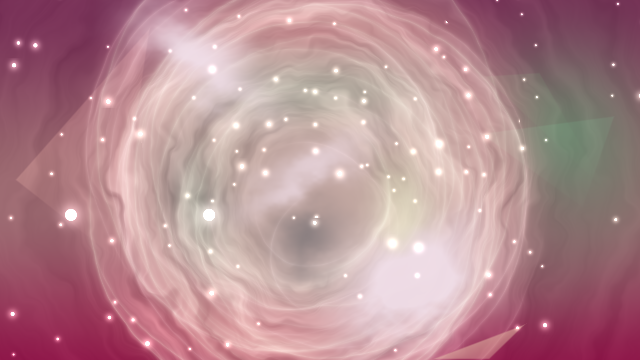
This background is drawn by a Shadertoy shader. Its source:

```glsl
// A luminous pink and cream vortex of wispy arcs over a magenta and green haze.
// Soft colour fields form the base; looped arcs and polar noise make the swirl,
// then feathered clouds, glassy facets and hashed sparkles are laid on top.

const float TAU = 6.2831853;

vec4 hash4(vec2 p) {
    vec4 q = fract(p.xyxy * vec4(0.1031, 0.1030, 0.0973, 0.1099));
    q += dot(q, q.wzxy + 33.33);
    return fract((q.xxyz + q.yzzw) * q.zywx);
}

// Value noise that repeats along x
float noise(vec2 p, float period) {
    vec2 i = floor(p), f = fract(p);
    f = f * f * (3.0 - 2.0 * f);
    float x0 = mod(i.x, period), x1 = mod(i.x + 1.0, period);
    return mix(mix(hash4(vec2(x0, i.y)).x, hash4(vec2(x1, i.y)).x, f.x),
               mix(hash4(vec2(x0, i.y + 1.0)).x, hash4(vec2(x1, i.y + 1.0)).x, f.x), f.y);
}

float fbm(vec2 p, float period) {
    float sum = 0.0, amp = 0.5;
    for (int i = 0; i < 4; i++) {
        sum += amp * noise(p, period);
        p = p * 2.0 + vec2(0.0, 17.0);
        period *= 2.0;
        amp *= 0.5;
    }
    return sum;
}

// Gaussian ellipse, turned by an angle
float glow(vec2 p, vec2 centre, vec2 size, float angle) {
    float c = cos(angle), s = sin(angle);
    vec2 q = mat2(c, -s, s, c) * (p - centre) / size;
    return exp(-dot(q, q));
}

float edge(vec2 p, vec2 a, vec2 b) {
    vec2 e = normalize(b - a);
    return e.x * (p.y - a.y) - e.y * (p.x - a.x);
}

// Clockwise triangle, brightest along its first side and fading inward
float facet(vec2 p, vec2 a, vec2 b, vec2 c) {
    float d = -max(edge(p, a, b), max(edge(p, b, c), edge(p, c, a)));
    return smoothstep(0.0, 0.006, d) * exp(edge(p, a, b) * 8.0);
}

vec3 backdrop(vec2 p) {
    vec3 col = mix(vec3(0.56, 0.07, 0.28), vec3(0.60, 0.40, 0.43), smoothstep(-0.08, 0.42, p.y));
    col = mix(col, vec3(0.46, 0.18, 0.33), smoothstep(0.5, 1.0, p.y));
    col = mix(col, vec3(0.43, 0.51, 0.43), 0.95 * glow(p, vec2(1.57, 0.59), vec2(0.25, 0.28), 0.0));
    col = mix(col, vec3(0.54, 0.40, 0.42), 0.5 * glow(p, vec2(1.48, 0.32), vec2(0.2, 0.2), 0.0));
    float r = length(p - vec2(0.86, 0.5));
    col = mix(col, vec3(0.74, 0.52, 0.54), 0.92 * smoothstep(0.72, 0.44, r));
    col = mix(col, vec3(0.75, 0.66, 0.63), 0.85 * smoothstep(0.50, 0.30, length(p - vec2(0.84, 0.52))));
    col = mix(col, vec3(0.77, 0.37, 0.44), 0.7 * glow(p, vec2(0.66, 0.05), vec2(0.36, 0.13), -0.2));
    col = mix(col, vec3(0.75, 0.45, 0.49), 0.7 * glow(p, vec2(0.88, 0.92), vec2(0.32, 0.07), 0.0));
    col = mix(col, vec3(0.70, 0.71, 0.65), 0.7 * glow(p, vec2(0.86, 0.74), vec2(0.28, 0.08), 0.0));
    return mix(col, vec3(0.45, 0.46, 0.44), 0.7 * glow(p, vec2(0.54, 0.43), vec2(0.08, 0.16), 0.2));
}

// Crescent wisps: a crisp outer rim fading inward
vec3 wisps(vec2 p, float grain) {
    vec3 light = vec3(0.0);
    for (int i = 0; i < 76; i++) {
        vec4 h = hash4(vec2(float(i) + 3.0, 7.0));
        vec4 k = hash4(vec2(float(i) + 11.0, 29.0));
        float radius = mix(0.12, 0.58, sqrt(h.z));
        vec2 q = p - vec2(0.86, mix(0.34, 0.51, radius / 0.58)) - (h.xy - 0.5) * 0.19;
        q.y *= mix(0.9, 1.1, k.x);
        float d = length(q) - radius + (grain - 0.5) * 0.03;
        float span = smoothstep(0.2, 1.0, cos(atan(q.y, q.x) - TAU * h.w));
        float sheet = d < 0.0 ? exp(d / mix(0.015, 0.06, k.y)) : exp(-d / 0.005);
        float rim = exp(-abs(d) / 0.004);
        vec3 tint = mix(vec3(1.0, 0.68, 0.68), vec3(0.97, 0.96, 0.77), step(0.42, k.z));
        light += tint * span * (0.14 * sheet + 0.2 * rim * k.w);
    }
    return light;
}

vec3 sparkles(vec2 p, float cell, float seed) {
    vec2 id = floor(p / cell);
    vec4 h = hash4(id + seed);
    float d = length(p - (id + 0.25 + 0.5 * h.xy) * cell);
    float size = mix(0.0018, 0.0055, h.z * h.z * h.z);
    float dense = 0.14 + 0.42 * glow(p, vec2(0.86, 0.65), vec2(0.42, 0.32), 0.0);
    float star = smoothstep(size + 0.002, size - 0.002, d) + 0.35 * exp(-d * d / (size * size * 7.0));
    return vec3(1.0, 0.97, 0.9) * star * step(h.w, dense);
}

void mainImage(out vec4 fragColor, in vec2 fragCoord) {
    vec2 p = fragCoord / iResolution.y;
    p.x += 0.5 * (16.0 / 9.0 - iResolution.x / iResolution.y);
    vec3 col = backdrop(p);

    // Glassy facets at the sides
    col += vec3(0.01, 0.05, 0.02) * facet(p, vec2(1.34, 0.79), vec2(1.50, 0.80), vec2(1.70, 0.45));
    col += vec3(0.01, 0.05, 0.03) * facet(p, vec2(1.33, 0.63), vec2(1.71, 0.68), vec2(1.62, 0.42));
    col += vec3(0.10, 0.09, 0.07) * facet(p, vec2(0.04, 0.50), vec2(0.42, 0.93), vec2(0.32, 0.28));

    // Swirl of stretched noise and arcs
    vec2 q = p - vec2(0.86, 0.45);
    float r = length(q), turn = atan(q.y, q.x) / TAU + 0.5;
    float grain = fbm(p * 5.0 + 9.0, 512.0);
    float detail = fbm(p * vec2(9.0, 13.0) + 31.0, 512.0);
    float streak = fbm(vec2(turn * 9.0, r * 26.0 + grain * 5.0), 9.0);
    streak = mix(0.47, streak, smoothstep(0.05, 0.25, r));
    float ring = smoothstep(0.1, 0.25, r) * smoothstep(0.75, 0.5, r);
    col += vec3(0.30, 0.28, 0.26) * (streak - 0.46) * (0.3 + ring);
    vec3 light = wisps(p, grain);
    col += (1.0 - exp(-light * 1.15)) * (1.06 - col) * (0.5 + 0.85 * streak);

    // Dim eye, and the pale blade at the lower right
    vec2 w = p + 0.13 * (vec2(grain, detail) - 0.47);
    col = mix(col, vec3(0.49, 0.46, 0.47), 0.8 * glow(w, vec2(0.85, 0.32), vec2(0.10, 0.085), 0.2));
    float blade = facet(p, vec2(1.19, 0.0), vec2(1.468, 0.105), vec2(1.36, 0.0));
    col = mix(col, vec3(0.88, 0.70, 0.62), 0.6 * blade);

    // Feathered clouds
    float cloud = 0.9 * glow(w, vec2(0.52, 0.86), vec2(0.18, 0.085), -0.55);
    cloud += 0.3 * glow(w, vec2(0.64, 0.73), vec2(0.14, 0.08), -0.6);
    cloud += 1.3 * glow(w, vec2(1.15, 0.22), vec2(0.20, 0.13), 0.55);
    cloud += 0.75 * glow(w, vec2(0.85, 0.52), vec2(0.19, 0.05), 0.5);
    col = mix(col, vec3(0.91, 0.91, 0.77), 0.7 * glow(w, vec2(1.13, 0.40), vec2(0.09, 0.13), 0.1));
    col = mix(col, vec3(0.94, 0.87, 0.91), min(cloud * (0.75 + 0.5 * detail), 0.95));

    // Sparkles, and two large lights on the left
    col += sparkles(p, 0.07, 5.0) + sparkles(p + 0.03, 0.12, 41.0);
    for (int i = 0; i < 2; i++) {
        float d = length(p - vec2(0.197 + 0.384 * float(i), 0.403));
        col += smoothstep(0.018, 0.013, d) + 0.3 * exp(-d * d / 0.0009);
    }
    fragColor = vec4(clamp(col, 0.0, 1.0), 1.0);
}
```
